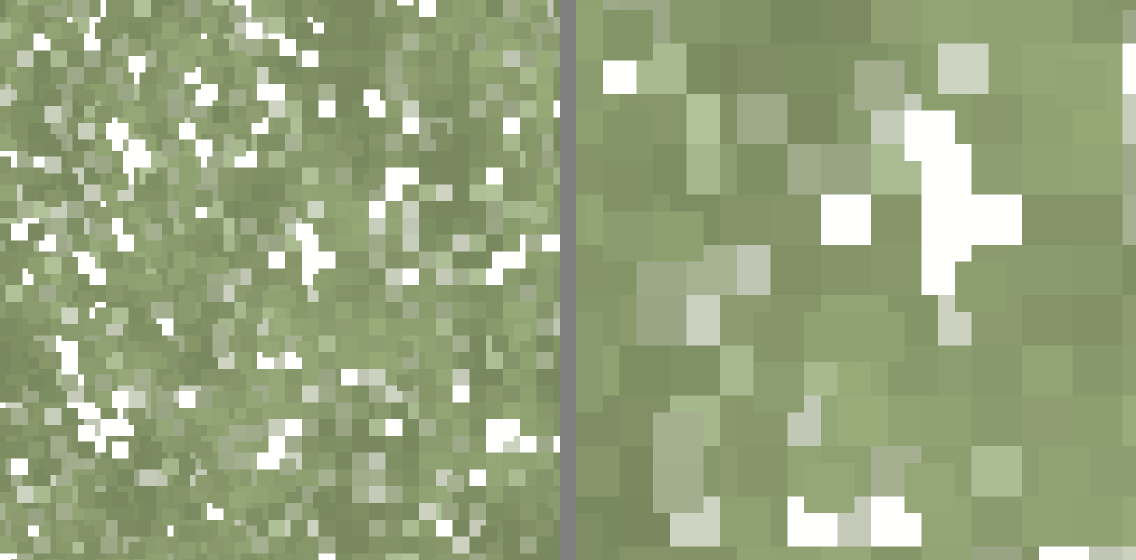
Left: the whole. Right: its middle third, enlarged.
Write a Shadertoy shader that draws this texture.

```glsl
#define CELLS 33.4
#define CLUSTER_FREQ 0.36
#define TONE_FREQ 0.17
#define WHITE_SHARE 0.018
#define CLUSTER_GAIN 0.50
#define MEAN_TONE 0.40
#define SHIFTED_LEFT 0.32
#define SHIFTED_RIGHT 0.05

const vec3 DARK_OLIVE  = vec3(0.475, 0.535, 0.372);
const vec3 LIGHT_OLIVE = vec3(0.605, 0.675, 0.480);
const vec3 GREY_GREEN  = vec3(0.625, 0.670, 0.545);
const vec3 PALE_LEAF   = vec3(0.670, 0.735, 0.570);
const vec3 PALE_GREY   = vec3(0.780, 0.803, 0.730);
const vec3 WHITE       = vec3(1.0, 1.0, 0.995);

// Integer hash giving two uniform values in 0..1
vec2 hash2(vec2 cell, int seed) {
    uvec2 k = uvec2(ivec2(cell) + 4096 + 131 * seed);
    uint h = k.x * 1597334677u ^ k.y * 3812015801u;
    h = (h ^ (h >> 15)) * 2246822519u;
    h = (h ^ (h >> 13)) * 3266489917u;
    h ^= h >> 16;
    return vec2(h & 65535u, h >> 16) / 65535.0;
}

float corner(vec2 lattice, vec2 offset, int seed) {
    float angle = 6.28319 * hash2(lattice, seed).x;
    return dot(vec2(cos(angle), sin(angle)), offset);
}

float gradientNoise(vec2 p, int seed) {
    vec2 i = floor(p), f = p - i;
    vec2 u = f * f * f * (f * (f * 6.0 - 15.0) + 10.0);
    vec2 e = vec2(1.0, 0.0);
    float low = mix(corner(i, f, seed), corner(i + e, f - e, seed), u.x);
    float high = mix(corner(i + e.yx, f - e.yx, seed),
                     corner(i + 1.0, f - 1.0, seed), u.x);
    return mix(low, high, u.y);
}

// Colour of one square, from its centre in cell units
vec3 squareColor(vec2 cell, vec2 center, int seed) {
    vec2 pick = hash2(cell, seed);
    vec2 fromMiddle = abs(center / CELLS - 0.5) * 2.0;
    float rim = max(fromMiddle.x, fromMiddle.y);

    // Green tone: broad drift, vertical bands, single-square jitter
    float tone = MEAN_TONE + 0.28 * (0.6 - rim);
    tone += 0.75 * gradientNoise(center * TONE_FREQ, 21);
    tone += (0.25 + 0.5 * fromMiddle.x)
          * gradientNoise(center * vec2(0.55, 0.07), 22);
    tone += 0.55 * (pick.y - 0.5);
    vec3 green = mix(DARK_OLIVE, LIGHT_OLIVE, clamp(tone, 0.0, 1.0));

    // Gaps run along rows at the sides and along columns at top and bottom
    float run = (fromMiddle.x - fromMiddle.y) * smoothstep(0.4, 0.9, rim);
    vec2 stretch = exp2(vec2(-run, run) * 0.8);
    float cluster = smoothstep(0.1, 0.38,
        gradientNoise(center * CLUSTER_FREQ * stretch, 23));

    // Stacked shares of the rarer colours
    float white = (WHITE_SHARE + CLUSTER_GAIN * cluster) * mix(0.65, 1.2, rim);
    float paleGrey = white + 0.035 + 0.12 * cluster;
    float paleLeaf = paleGrey + 0.04;
    float greyGreen = paleLeaf + 0.10 + 0.08 * cluster;
    float jitter = 0.06 * (pick.y - 0.5);
    if (pick.x < white) return WHITE;
    if (pick.x < paleGrey) return PALE_GREY + jitter;
    if (pick.x < paleLeaf) return PALE_LEAF + jitter;
    if (pick.x < greyGreen) return GREY_GREEN + jitter;
    return green;
}

// Aligned squares, partly covered by squares shifted by thirds of a cell
vec3 mosaic(vec2 uv) {
    vec2 p = vec2(uv.x, 1.0 - uv.y) * CELLS;
    vec2 cell = floor(p);
    vec3 color = squareColor(cell, cell + 0.5, 1);
    for (int layer = 1; layer <= 2; layer++) {
        vec2 shift = vec2(layer, layer - 1) / 3.0;
        cell = floor(p - shift);
        vec2 center = cell + shift + 0.5;
        vec2 cover = hash2(cell, 40 + layer);
        float share = mix(SHIFTED_LEFT, SHIFTED_RIGHT,
                          smoothstep(0.4, 0.6, center.x / CELLS));
        if (cover.x < share) color = squareColor(cell, center, 1 + layer);
    }
    return color;
}

void mainImage(out vec4 fragColor, in vec2 fragCoord) {
    // Four samples per pixel smooth the square edges
    vec3 sum = vec3(0.0);
    for (int s = 0; s < 4; s++) {
        vec2 offset = vec2(s & 1, s >> 1) * 0.5 - 0.25;
        sum += mosaic((fragCoord + offset) / iResolution.xy);
    }
    fragColor = vec4(sum / 4.0, 1.0);
}
```
